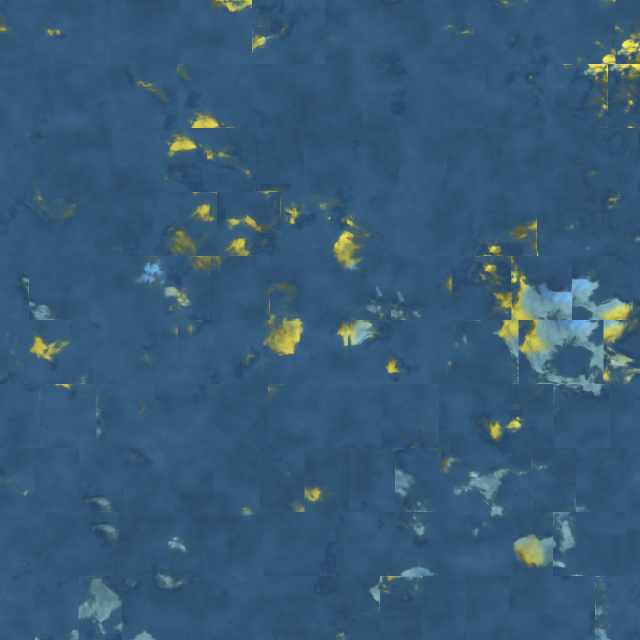
A WebGL 2 fragment shader for this texture:

```glsl
#version 300 es
precision highp float;
// Weathered blue paint with many small yellow and pale blue flakes, cut by faint rectangular seams.

#define FLAKE_SCALE 18.0
#define CLUSTER_SCALE 6.0
#define CLUSTER_WEIGHT 0.27
#define FLAKE_START 0.668
#define FLAKE_FULL 0.755
#define BLOCK_SCALE 10.0
#define BLOCK_SHIFT 0.035
#define SEAM_WIDTH 0.0018
#define CLOUD_CONTRAST 0.16
#define GRAIN_CONTRAST 0.30
#define SEED 43.0

uniform vec2 u_resolution;
out vec4 outColor;

const vec3 BLUE = vec3(0.200, 0.341, 0.463);
const vec3 NAVY = vec3(0.135, 0.240, 0.380);
const vec3 HALO = vec3(0.33, 0.44, 0.42);
const vec3 OLIVE = vec3(0.44, 0.44, 0.24);
const vec3 YELLOW = vec3(0.88, 0.82, 0.29);
const vec3 PALE = vec3(0.49, 0.67, 0.71);
const vec3 SKY = vec3(0.40, 0.63, 0.84);

float hash(vec2 p) {
    vec3 q = fract(vec3(p.xyx) * 0.1031);
    q += dot(q, q.yzx + 33.33);
    return fract((q.x + q.y) * q.z);
}

float noise(vec2 p) {
    vec2 i = floor(p), f = fract(p);
    f = f * f * (3.0 - 2.0 * f);
    return mix(mix(hash(i), hash(i + vec2(1, 0)), f.x),
               mix(hash(i + vec2(0, 1)), hash(i + vec2(1, 1)), f.x), f.y);
}

float fbm(vec2 p) {
    float sum = 0.0, amp = 0.48, total = 0.0;
    for (int i = 0; i < 5; i++) {
        sum += amp * noise(p);
        total += amp;
        p = mat2(0.8, 0.6, -0.6, 0.8) * p * 2.03 + 19.7;
        amp *= 0.56;
    }
    return sum / total;
}

// Staggered blocks of uneven width: xy = sample shift, z = block tone, w = closeness to a seam
vec4 blocks(vec2 uv) {
    vec2 g = uv * BLOCK_SCALE;
    float row = floor(g.y);
    float width = 0.7 + 0.9 * hash(vec2(row, SEED + 4.0));
    g.x = g.x * width + hash(vec2(row, SEED)) * 3.0;
    vec2 id = vec2(floor(g.x), row) + SEED;
    vec2 f = fract(g);
    float moved = step(0.5, hash(id + 5.3));
    vec2 shift = (vec2(hash(id + 1.7), hash(id + 8.1)) - 0.5) * 2.0 * BLOCK_SHIFT;
    vec2 edge = min(f, 1.0 - f) / (BLOCK_SCALE * vec2(width, 1.0));
    float seam = 1.0 - smoothstep(0.0, SEAM_WIDTH, min(edge.x, edge.y));
    return vec4(shift, hash(id + 3.9) - 0.5, seam) * moved;
}

// Where flakes gather: a middle band and the right side
float gathering(vec2 uv) {
    float band = exp(-pow((uv.y - 0.45) / 0.24, 2.0));
    float corner = smoothstep(0.55, 1.0, uv.x) * smoothstep(0.35, 0.65, uv.y);
    float foot = 1.0 - smoothstep(0.0, 0.15, uv.y);
    float empty = smoothstep(0.35, 0.0, uv.x) * smoothstep(0.05, 0.2, uv.y);
    return 0.035 * band + 0.055 * corner + 0.03 * foot - 0.035 * empty - 0.025;
}

vec3 paint(vec2 uv) {
    vec4 block = blocks(uv);
    vec2 p = uv + block.xy + SEED;
    float lower = 1.0 - smoothstep(0.25, 0.60, uv.y);

    // Mottled ground with fine brushed streaks
    float cloud = fbm(uv * 6.0 + 40.0) - 0.5;
    float grain = fbm(p * 32.0 + 71.0) - 0.5;
    float streak = noise(p * vec2(11.0, 95.0)) - 0.5;
    float tone = 1.0 + CLOUD_CONTRAST * cloud + GRAIN_CONTRAST * grain;
    tone += 0.03 * block.z + 0.05 * streak * lower;
    vec3 color = BLUE * tone;

    // Flake density from small warped lumps inside loose clusters
    vec2 warp = vec2(noise(p * 26.0 + 3.0), noise(p * 26.0 + 31.0)) - 0.5;
    vec2 q = p + 0.022 * warp;
    float cluster = noise(p * CLUSTER_SCALE) - 0.5;
    float field = fbm(q * vec2(1.0, 1.15) * FLAKE_SCALE) + CLUSTER_WEIGHT * cluster;
    field += gathering(uv) + 0.10 * lower * streak + 0.045 * block.w;

    // Dark stains and a greenish halo around the flakes
    float stain = smoothstep(0.52, 0.68, fbm(p * 26.0 + 53.0));
    stain *= smoothstep(0.48, 0.64, field);
    color = mix(color, NAVY, 0.6 * stain);
    float halo = smoothstep(FLAKE_START - 0.06, FLAKE_START + 0.02, field);
    color = mix(color, HALO, 0.32 * halo);

    // Yellow above and to the right, pale blue below, mixed in between
    float hue = noise(p * 9.0 + 83.0) + 0.55 * (noise(q * 38.0 + 12.0) - 0.5);
    hue += 0.75 * (uv.y - 0.42) + 0.10 * (uv.x - 0.5);
    float warm = smoothstep(0.36, 0.64, hue);
    float bright = smoothstep(0.35, 1.25, uv.x + uv.y - 0.35);
    float thick = smoothstep(FLAKE_START, FLAKE_FULL + 0.05, field + 0.25 * grain);
    vec3 yellow = mix(OLIVE, YELLOW, thick * mix(0.75, 1.0, bright));
    vec3 cool = mix(PALE, SKY, smoothstep(0.65, 0.85, noise(p * 9.0 + 61.0)));
    vec3 flake = mix(cool, yellow, warm) * (1.0 + 0.7 * grain);

    // Uneven wear leaves some flakes half transparent
    float wear = smoothstep(0.30, 0.62, fbm(q * 30.0 + 27.0) + 0.15 * bright);
    float cover = smoothstep(FLAKE_START, FLAKE_FULL, field);
    return mix(color, flake, cover * mix(0.45, 0.95, wear));
}

void main() {
    // Four samples per pixel smooth the straight cuts
    vec3 sum = vec3(0.0);
    for (int i = 0; i < 4; i++) {
        vec2 offset = vec2(i % 2, i / 2) * 0.5 - 0.25;
        sum += paint((gl_FragCoord.xy + offset) / u_resolution);
    }
    outColor = vec4(sum * 0.25, 1.0);
}
```
